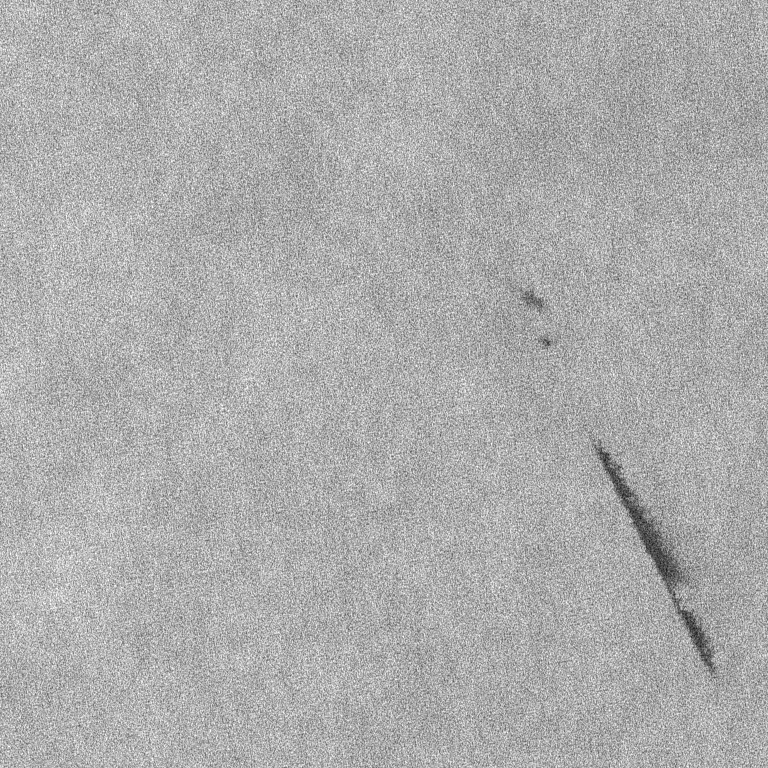
Write a three.js fragment shader that draws this texture.

```glsl
// Grainy grey radar-like sea surface with a dark feathered slick and two small spots.
varying vec2 vUv;

const float BASE_GREY = 0.682;
const float FINE_GRAIN = 0.31;
const float MEDIUM_GRAIN = 0.25;
const float COARSE_GRAIN = 0.12;
const float STREAK_GRAIN = 0.06;
const float MOTTLE = 0.036;
const float GRAIN_TILT = 0.16;
const float SLICK_DEPTH = 0.58;
const float STIPPLE = 1.6;
const vec2 SLICK_START = vec2(0.764, 0.440);
const vec2 SLICK_END = vec2(0.932, 0.112);

vec2 gradientAt(vec2 cell) {
  vec3 p = fract(cell.xyx * vec3(0.1031, 0.1030, 0.0973));
  p += dot(p, p.yzx + 33.33);
  float angle = 6.28318 * fract((p.x + p.y) * p.z);
  return vec2(cos(angle), sin(angle));
}

float gradientNoise(vec2 p) {
  vec2 cell = floor(p);
  vec2 f = p - cell;
  vec2 blend = f * f * f * (f * (f * 6.0 - 15.0) + 10.0);
  vec2 e = vec2(1.0, 0.0);
  float low = mix(dot(gradientAt(cell), f),
                  dot(gradientAt(cell + e.xy), f - e.xy), blend.x);
  float high = mix(dot(gradientAt(cell + e.yx), f - e.yx),
                   dot(gradientAt(cell + e.xx), f - e.xx), blend.x);
  return mix(low, high, blend.y);
}

mat2 rotation(float angle) {
  float c = cos(angle), s = sin(angle);
  return mat2(c, -s, s, c);
}

// Soft elliptical spot: 1 at the centre, fading to 0
float spot(vec2 p, vec2 centre, vec2 radius, float angle) {
  vec2 q = rotation(angle) * (p - centre) / radius;
  return exp(-dot(q, q));
}

// Broad light and dark areas
float broadTone(vec2 p) {
  float tone = 0.030 * (0.5 - p.x);
  tone += MOTTLE * gradientNoise(p * vec2(7.0, 5.0) + 21.0);
  tone += MOTTLE * gradientNoise(p * vec2(19.0, 13.0) + 47.0);
  tone += 1.4 * MOTTLE * gradientNoise(p * vec2(52.0, 38.0) + 89.0);
  tone -= 0.025 * spot(p, vec2(0.38, 0.77), vec2(0.06, 0.10), 0.0);
  tone -= 0.025 * spot(p, vec2(0.77, 0.82), vec2(0.22, 0.12), 0.0);
  tone -= 0.025 * spot(p, vec2(0.72, 0.11), vec2(0.15, 0.07), 0.0);
  tone -= 0.020 * spot(p, vec2(0.68, 0.58), vec2(0.15, 0.08), 0.6);
  tone += 0.025 * spot(p, vec2(0.08, 0.65), vec2(0.09, 0.12), 0.0);
  tone += 0.025 * spot(p, vec2(0.09, 0.25), vec2(0.10, 0.10), 0.0);
  tone += 0.025 * spot(p, vec2(0.50, 0.74), vec2(0.06, 0.14), -0.4);
  return tone;
}

// Fine speckle, slightly stretched along a near-vertical direction
float speckle(vec2 p) {
  vec2 q = rotation(GRAIN_TILT) * p;
  return FINE_GRAIN * gradientNoise(q * vec2(613.0, 487.0) + 11.0)
       + MEDIUM_GRAIN * gradientNoise(q * vec2(437.0, 331.0) + 73.0)
       + COARSE_GRAIN * gradientNoise(q * vec2(257.0, 173.0) + 211.0)
       + STREAK_GRAIN * gradientNoise(q * vec2(150.0, 42.0) + 137.0);
}

// Straight left edge, long feathered right edge, split into two lobes
float slick(vec2 p) {
  vec2 axis = SLICK_END - SLICK_START;
  float span = length(axis);
  axis /= span;
  vec2 d = p - SLICK_START;
  float t = dot(d, axis) / span;
  float side = dot(d, vec2(-axis.y, axis.x));
  float rag = 0.008 * gradientNoise(p * 65.0) + 0.010 * gradientNoise(p * 190.0);

  float upperWidth = 0.005 + 0.068 * max(t, 0.0);
  float cut = 0.615 + 1.5 * side + 2.0 * rag;
  float upper = 1.0 - smoothstep(0.1 * upperWidth, upperWidth + 0.004, side + rag);
  upper *= smoothstep(-0.03, 0.12, t) * (1.0 - smoothstep(cut - 0.05, cut + 0.04, t));

  float lobe = smoothstep(0.68, 0.79, t) * (1.0 - smoothstep(0.79, 1.02, t));
  float lowerWidth = 0.006 + 0.018 * lobe;
  float lower = 1.0 - smoothstep(0.1 * lowerWidth, lowerWidth + 0.004, side + rag);
  lower *= smoothstep(0.54, 0.62, t) * (1.0 - smoothstep(0.88, 1.08, t));
  lower *= 0.75 + 0.25 * smoothstep(0.66, 0.76, t);

  float leftEdge = smoothstep(-0.006, 0.003, side + 0.3 * rag);
  float body = max(upper, lower) * leftEdge;
  float halo = 0.12 * spot(p, vec2(0.880, 0.285), vec2(0.035, 0.11), 0.47);
  float trail = 0.13 * exp(-pow(side / 0.005, 2.0))
              * smoothstep(-0.22, -0.05, t) * (1.0 - smoothstep(-0.02, 0.05, t));
  return max(body, halo + trail);
}

// Detached dark flecks above the slick
float flecks(vec2 p) {
  vec2 q = p + 0.008 * vec2(gradientNoise(p * 90.0), gradientNoise(p * 90.0 + 31.0));
  return 0.80 * spot(q, vec2(0.694, 0.609), vec2(0.017, 0.008), -0.6)
       + 0.80 * spot(q, vec2(0.7135, 0.555), vec2(0.009, 0.007), 0.0)
       + 0.22 * spot(q, vec2(0.803, 0.639), vec2(0.010, 0.008), 0.0);
}

void main() {
  float grain = speckle(vUv);
  float cover = clamp(slick(vUv) + flecks(vUv), 0.0, 1.0);
  // Grain breaks the half-covered margins into stipple
  float dark = clamp(cover - STIPPLE * grain * cover * (1.0 - cover), 0.0, 1.0);
  float grey = (BASE_GREY + broadTone(vUv)) * (1.0 - SLICK_DEPTH * dark);
  grey += grain * (1.0 - 0.25 * dark);
  gl_FragColor = vec4(vec3(clamp(grey, 0.0, 1.0)), 1.0);
}
```
